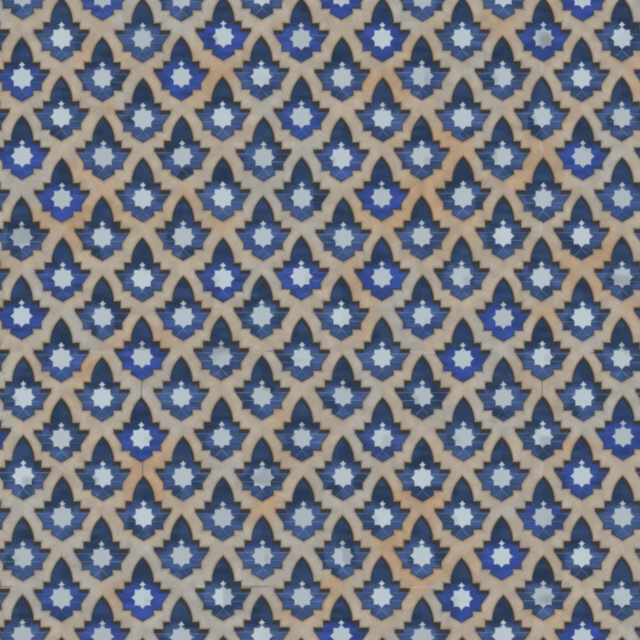
A Shadertoy shader for this pattern:

```glsl
const float REPEATS = 8.0;
const vec2 LATTICE_A = vec2(0.78, 0.53);
const vec2 LATTICE_B = vec2(0.28, 0.04);
const float JITTER = 0.03;
const float SOFTNESS = 0.009;
const float STAR_SIZE = 0.101;
const float SHADOW_DROP = 0.05;
const vec2 PANEL_X = vec2(1.78, 6.77);
const vec2 PANEL_Y = vec2(0.66, 3.60);

const vec3 STONE = vec3(0.69, 0.645, 0.585);
const vec3 STONE_WARM = vec3(0.71, 0.585, 0.46);
const vec3 STONE_GREY = vec3(0.66, 0.66, 0.64);
const vec3 SHADOW = vec3(0.25, 0.22, 0.19);
const vec3 BLUE = vec3(0.26, 0.345, 0.52);
const vec3 BLUE_DARK = vec3(0.18, 0.245, 0.35);
const vec3 BLUE_VIVID = vec3(0.22, 0.30, 0.58);
const vec3 GLAZE_WHITE = vec3(0.71, 0.755, 0.785);
const vec3 GROUT = vec3(0.50, 0.55, 0.62);

float hash(vec2 p) {
    return fract(sin(dot(p, vec2(127.1, 311.7))) * 43758.5453);
}

// Value noise that wraps over the unit square
float wrapNoise(vec2 uv, vec2 count) {
    vec2 p = uv * count, i = floor(p), f = fract(p);
    f = f * f * (3.0 - 2.0 * f);
    vec2 a = mod(i, count), b = mod(i + 1.0, count);
    return mix(mix(hash(a), hash(vec2(b.x, a.y)), f.x),
               mix(hash(vec2(a.x, b.y)), hash(b), f.x), f.y);
}

float box(vec2 p, float halfWidth, float bottom, float top) {
    return max(p.x - halfWidth, max(bottom - p.y, p.y - top));
}

// Pointed arch, stepped shoulders, tapered wings and pointed foot
float nicheDistance(vec2 p) {
    p.x = abs(p.x);
    const float base = 0.19, halfWidth = 0.14, rise = 0.32;
    const float offset = (rise * rise - halfWidth * halfWidth) / (2.0 * halfWidth);
    float arch = max(length(p + vec2(offset, -base)) - offset - halfWidth, base - 0.05 - p.y);
    float shoulder = box(p, 0.225, -0.05, 0.195);
    float wing = max(box(p, 0.345, -0.10, 0.105),
                     dot(p - vec2(0.335, 0.05), vec2(0.82, -0.57)));
    float hip = box(p, 0.245, -0.16, 0.02);
    float foot = max(box(p, 0.14, -0.30, 0.0), dot(p - vec2(0.0, -0.30), vec2(0.5, -0.866)));
    return min(min(arch, shoulder), min(wing, min(hip, foot)));
}

float starDistance(vec2 p, float size) {
    p = abs(p);
    return min(max(p.x, p.y), (p.x + p.y) * 0.7071) - size;
}

float cover(float d, float aa) {
    return smoothstep(aa, -aa, d);
}

// Local position in xy, wrapped cell index in zw
vec4 latticeCell(vec2 q, vec2 origin) {
    vec2 local = q - origin;
    vec2 cell = floor(local + vec2(0.5, 0.4));
    vec2 id = mod(cell, REPEATS) + origin;
    vec2 shift = vec2(hash(id), hash(id + 17.0)) - 0.5;
    return vec4(local - cell - JITTER * shift, id);
}

vec3 stoneColour(vec2 uv, float d, float aa) {
    float patches = wrapNoise(uv, vec2(9.0)) * 0.6 + wrapNoise(uv, vec2(23.0)) * 0.4;
    vec3 col = mix(STONE, STONE_WARM, 0.75 * smoothstep(0.45, 0.8, patches));
    col = mix(col, STONE_GREY, 0.7 * smoothstep(0.5, 0.8, wrapNoise(uv + 0.37, vec2(14.0))));
    col *= 0.95 + 0.10 * wrapNoise(uv, vec2(70.0)) + 0.05 * (wrapNoise(uv, vec2(190.0)) - 0.5);
    col *= mix(0.86, 1.0, smoothstep(0.0, 0.045, d));

    // Broken joints between carved panels
    vec2 q = uv * REPEATS + 0.03 * (wrapNoise(uv, vec2(31.0)) - 0.5);
    vec2 gapX = abs(q.x - PANEL_X), gapY = abs(q.y - PANEL_Y);
    float joint = cover(min(min(gapX.x, gapX.y), min(gapY.x, gapY.y)) - 0.008, aa);
    float filler = wrapNoise(uv, vec2(18.0));
    vec3 jointColour = mix(SHADOW * 1.5, GLAZE_WHITE, smoothstep(0.5, 0.7, filler));
    return mix(col, jointColour, 0.5 * joint * smoothstep(0.3, 0.6, abs(filler - 0.5) * 2.0));
}

vec3 tileColour(vec2 p, vec2 id, vec2 uv, float aa) {
    float tone = hash(id + 5.0);
    float streak = wrapNoise(uv, vec2(40.0, 130.0));
    float patches = wrapNoise(uv, vec2(48.0));
    vec3 col = mix(BLUE, BLUE_VIVID, smoothstep(0.65, 0.9, tone));
    float dark = 0.75 * smoothstep(0.09, 0.2, p.y) + 0.9 * smoothstep(0.45, 0.75, patches) * (1.0 - 0.7 * tone);
    col = mix(col, BLUE_DARK, min(dark, 1.0));
    col *= 0.88 + 0.24 * streak;

    // Fine grout lines beside and below the star
    float x = abs(p.x);
    float level = min(abs(p.y - 0.045), abs(p.y + 0.055));
    float cross = max(abs(x + p.y + 0.155) * 0.7071, x - 0.12);
    float rays = max(abs(x + p.y - 0.165) * 0.7071, x - 0.15);
    float lines = cover(min(level, min(cross, rays)) - 0.004, aa);
    col = mix(col, GROUT, lines * (0.25 + 0.5 * streak) * (1.0 - smoothstep(0.7, 0.95, tone)));

    // White star with its small bead
    float star = starDistance(p, STAR_SIZE * (0.96 + 0.08 * hash(id + 9.0)));
    float bead = (x + abs(p.y - 0.165)) * 0.7071 - 0.026;
    float stain = smoothstep(0.65, 0.95, patches) * hash(id + 3.0);
    vec3 white = GLAZE_WHITE * (0.93 + 0.12 * hash(id + 13.0) - 0.2 * stain);
    return mix(col, white, cover(min(star, bead), aa));
}

void mainImage(out vec4 fragColor, in vec2 fragCoord) {
    vec2 uv = fragCoord / iResolution.xy;
    vec2 q = uv * REPEATS;
    float aa = SOFTNESS + 0.6 * REPEATS / min(iResolution.x, iResolution.y);

    // Two interleaved lattices form the half-drop layout
    vec4 a = latticeCell(q, LATTICE_A), b = latticeCell(q, LATTICE_B);
    float da = nicheDistance(a.xy), db = nicheDistance(b.xy);
    vec4 niche = da < db ? a : b;
    float d = min(da, db);

    // Recessed glaze, shaded beneath its upper edges
    vec3 recess = tileColour(niche.xy, niche.zw, uv, aa);
    float overhang = nicheDistance(niche.xy + vec2(0.012, SHADOW_DROP));
    float shade = max(cover(-overhang, aa * 1.2), 0.55 * smoothstep(-0.03, 0.0, d));
    recess = mix(recess, SHADOW, 0.9 * shade);

    vec3 col = mix(stoneColour(uv, d, aa), recess, cover(d, aa));
    fragColor = vec4(col, 1.0);
}
```
